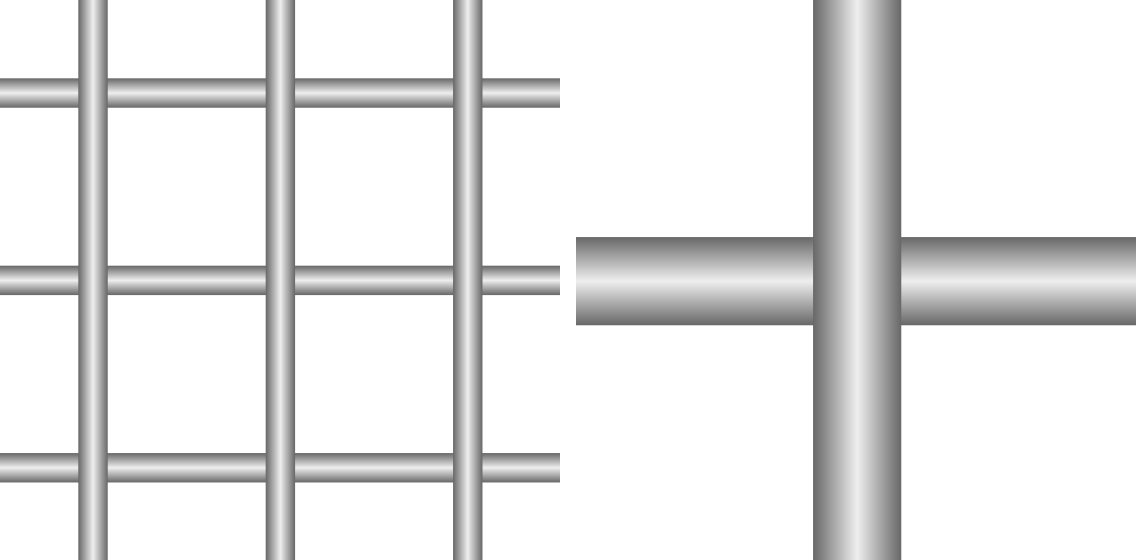
Left: the whole. Right: its middle third, enlarged.
This pattern is drawn by a Shadertoy shader. Its source:

```glsl
#define PERIOD 0.3346
#define CENTRE 0.5007
#define BAR_WIDTH 0.0525
#define EDGE_GREY 0.405
#define RIDGE_GREY 0.935
#define BACKGROUND vec3(1.0)

// Distance from the axis of the nearest bar
float axisDistance(float position) {
    return abs(fract((position - CENTRE) / PERIOD + 0.5) - 0.5) * PERIOD;
}

// Linear falloff from the bright ridge to the dark rims
vec3 barShade(float dist) {
    float rim = clamp(dist / (0.5 * BAR_WIDTH), 0.0, 1.0);
    return vec3(mix(RIDGE_GREY, EDGE_GREY, rim));
}

// Antialiased bar mask
float barMask(float dist, float pixel) {
    return clamp(0.5 + (0.5 * BAR_WIDTH - dist) / pixel, 0.0, 1.0);
}

void mainImage(out vec4 fragColor, in vec2 fragCoord) {
    vec2 uv = fragCoord / iResolution.xy;
    vec2 pixel = 1.0 / iResolution.xy;

    float vertical = axisDistance(uv.x);
    float horizontal = axisDistance(1.0 - uv.y);

    // Upright bars lie over the level ones
    vec3 color = BACKGROUND;
    color = mix(color, barShade(horizontal), barMask(horizontal, pixel.y));
    color = mix(color, barShade(vertical), barMask(vertical, pixel.x));

    fragColor = vec4(color, 1.0);
}
```
